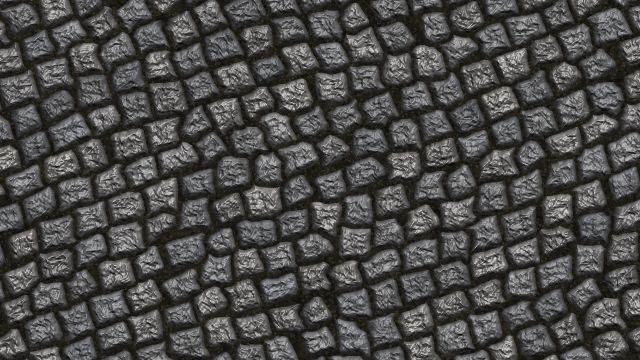
Reproduce this texture procedurally as a Shadertoy shader.

```glsl
// Draws slanted rows of worn, glossy grey cobblestones set in dark gritty earth.

const vec2 PITCH = vec2(0.098, 0.085);   // stone spacing, in canvas heights
const float ROW_ANGLE = 0.29;
const float JOINT = 0.0045;              // least half width of a joint
const vec3 EARTH = vec3(0.125, 0.113, 0.088);
const vec3 COOL_TINT = vec3(0.98, 0.99, 1.025);
const vec3 WARM_TINT = vec3(1.035, 1.0, 0.97);

struct Stone { float dist; vec2 id; };

vec2 hash2(vec2 p) {
    vec3 q = fract(p.xyx * vec3(0.1031, 0.1030, 0.0973));
    q += dot(q, q.yzx + 33.33);
    return fract((q.xx + q.yz) * q.zy);
}

mat2 rotation(float angle) {
    float c = cos(angle), s = sin(angle);
    return mat2(c, s, -s, c);
}

// Layered, self-bending sines, roughly -1 to 1
float ripples(vec2 p, int layers) {
    float sum = 0.0, amplitude = 0.5;
    for (int i = 0; i < layers; i++) {
        p = rotation(1.9) * p * 1.7 + 1.3;
        p += 0.45 * sin(p.yx * 0.7 + float(i));
        sum += amplitude * sin(p.x) * sin(p.y);
        amplitude *= 0.62;
    }
    return sum;
}

// Cellular noise: x is the distance to the nearest grain, y its random value
vec2 grains(vec2 p) {
    vec2 nearest = vec2(9.0, 0.0);
    for (int y = -1; y <= 1; y++)
    for (int x = -1; x <= 1; x++) {
        vec2 cell = floor(p) + vec2(x, y);
        vec2 random = hash2(cell);
        float d = length(cell + random - p);
        if (d < nearest.x) nearest = vec2(d, hash2(cell + 19.7).x);
    }
    return nearest;
}

float roundedBox(vec2 p, vec2 extent, float radius) {
    vec2 q = abs(p) - extent + radius;
    return length(max(q, 0.0)) + min(max(q.x, q.y), 0.0) - radius;
}

// Cellular search over tapered boxes; neighbours are kept apart by a joint
Stone nearestStone(vec2 p) {
    p += 0.016 * sin(p.yx * vec2(7.0, 5.0) + vec2(0.4, 2.0));
    p += 0.0035 * vec2(ripples(p * 42.0, 2), ripples(p * 42.0 + 8.0, 2));
    vec2 grid = rotation(-ROW_ANGLE) * p / PITCH;
    float first = 9.0, second = 9.0;
    vec2 id = vec2(0.0);
    for (int y = -1; y <= 1; y++)
    for (int x = -1; x <= 1; x++) {
        float row = floor(grid.y) + float(y);
        float shift = hash2(vec2(row, 5.0)).x;
        vec2 cell = vec2(floor(grid.x - shift) + float(x), row);
        vec2 place = hash2(cell), size = hash2(cell + 71.3);
        vec2 center = cell + 0.5 + vec2(shift, 0.0) + 0.26 * (place - 0.5);
        vec2 local = rotation(0.45 * (place.x + size.y - 1.0)) * ((grid - center) * PITCH);
        local.x *= 1.0 + 9.0 * (place.y - 0.5) * local.y;
        float d = roundedBox(local, PITCH * mix(vec2(0.41), vec2(0.58), size), 0.016);
        if (d < first) { second = first; first = d; id = cell; }
        else second = min(second, d);
    }
    return Stone(max(first, 0.5 * (first - second) + JOINT), id);
}

// Flat-topped stones with soft shoulders, broad chips and small hammered dents
float surfaceHeight(vec2 p) {
    Stone stone = nearestStone(p);
    float shoulder = smoothstep(-0.002, 0.015, -stone.dist);
    vec2 own = p + stone.id * 0.37;
    float chips = ripples(own * 52.0, 4);
    float dents = grains(own * 62.0 + 0.5 * chips).x;
    return shoulder * (0.0075 + 0.0052 * chips + 0.0034 * dents);
}

vec3 surfaceNormal(vec2 p, float e) {
    float h = surfaceHeight(p);
    vec2 slope = vec2(surfaceHeight(p + vec2(e, 0.0)), surfaceHeight(p + vec2(0.0, e))) - h;
    return normalize(vec3(-slope / e, 1.0));
}

vec3 earthColor(vec2 p) {
    vec2 grit = grains(p * 150.0);
    float pebble = smoothstep(0.6, 0.1, grit.x) * smoothstep(0.7, 1.0, grit.y);
    return EARTH * (0.7 + 0.55 * grit.y + 0.6 * pebble + 0.3 * ripples(p * 30.0, 3));
}

vec3 stoneColor(vec2 p, Stone stone, vec3 normal) {
    vec3 light = normalize(vec3(0.15, 0.6, 0.78));
    vec3 halfway = normalize(light + vec3(0.0, 0.0, 1.0));
    vec2 random = hash2(stone.id + 33.1);
    vec3 albedo = mix(0.41, 0.53, random.x) * mix(COOL_TINT, WARM_TINT, random.y);
    albedo *= 1.0 + 0.12 * ripples(p * 150.0, 3);
    float diffuse = max(dot(normal, light), 0.0);
    float gloss = pow(max(dot(normal, halfway), 0.0), 26.0);
    float rim = mix(0.55, 1.0, smoothstep(0.0, 0.009, -stone.dist));
    return rim * (albedo * (0.14 + 0.84 * diffuse) + 0.27 * gloss * mix(0.6, 1.2, random.y));
}

void mainImage(out vec4 fragColor, in vec2 fragCoord) {
    vec2 p = fragCoord / iResolution.y;
    float softness = max(0.8 / iResolution.y, 0.0015);
    Stone stone = nearestStone(p);
    vec3 normal = surfaceNormal(p, 0.0025);
    float cover = smoothstep(softness, -softness, stone.dist);
    vec3 color = mix(earthColor(p), stoneColor(p, stone, normal), cover);
    fragColor = vec4(clamp(color, 0.0, 1.0), 1.0);
}
```
